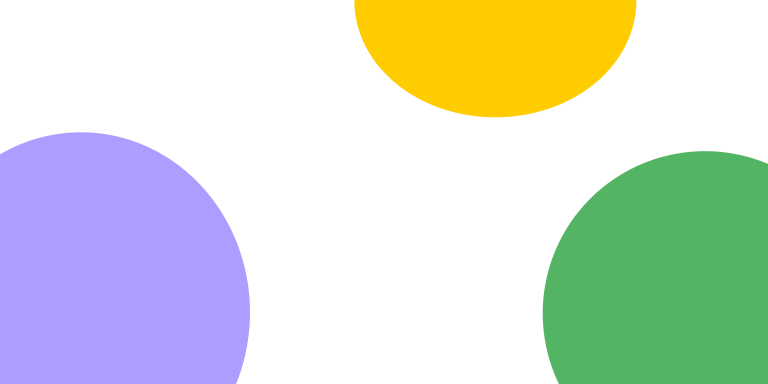
Reproduce this background procedurally as a Shadertoy shader.

```glsl
// Three flat ellipses, violet, yellow and green, cropped by the edges of a white canvas.

// Approximate signed distance to an axis-aligned ellipse
float ellipseDistance(vec2 point, vec2 center, vec2 radii) {
    return (length((point - center) / radii) - 1.0) * min(radii.x, radii.y);
}

// Antialiased coverage, one pixel wide
float coverage(float dist, float pixel) {
    return clamp(0.5 - dist / pixel, 0.0, 1.0);
}

void mainImage(out vec4 fragColor, in vec2 fragCoord) {
    // Canvas spans 2 by 1 units
    vec2 point = fragCoord / iResolution.xy * vec2(2.0, 1.0);
    float pixel = 1.0 / iResolution.y;

    // Violet at lower left, yellow at the top, green at lower right
    float violet = ellipseDistance(point, vec2(0.211, 0.1865), vec2(0.440, 0.469));
    float yellow = ellipseDistance(point, vec2(1.290, 0.9975), vec2(0.367, 0.303));
    float green = ellipseDistance(point, vec2(1.836, 0.184), vec2(0.4227, 0.4223));

    vec3 color = vec3(1.0);
    color = mix(color, vec3(0.682, 0.612, 1.0), coverage(violet, pixel));
    color = mix(color, vec3(1.0, 0.8, 0.0), coverage(yellow, pixel));
    color = mix(color, vec3(0.325, 0.71, 0.392), coverage(green, pixel));

    fragColor = vec4(color, 1.0);
}
```
